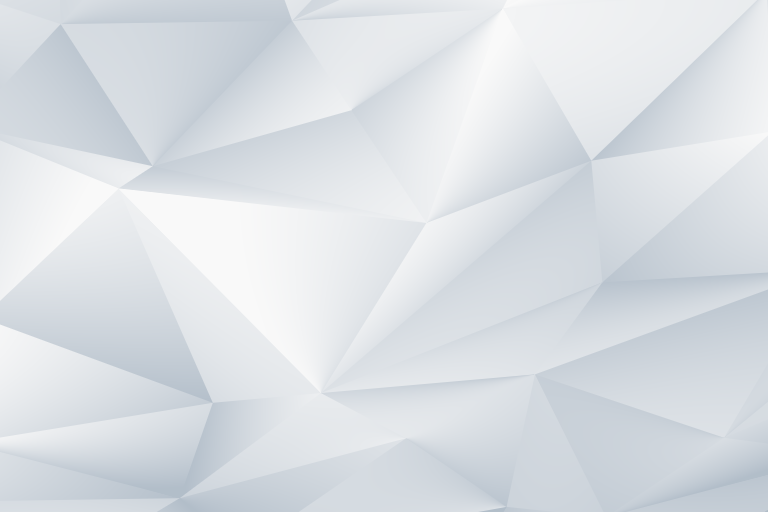
This background is drawn by a WebGL 1 fragment shader. Its source:

```glsl
precision highp float;

// Pale folded-paper background: a jittered grid is split into irregular
// triangles. Light blends between shared corners, and each facet adds its
// own tone and a soft shadow along one edge or fanned around one corner.

uniform vec2 u_resolution;

vec2 hash2(vec2 p) {
    vec3 q = fract((p.xyx + 61.7) * vec3(0.1031, 0.1030, 0.0973));
    q += dot(q, q.yzx + 33.33);
    return fract((q.xx + q.yz) * q.zy);
}

float cross2(vec2 a, vec2 b) {
    return a.x * b.y - a.y * b.x;
}

// Position in xy and lightness in z. Jitter stays below half a cell,
// so the mesh never folds over itself.
vec3 meshVertex(vec2 id, vec2 cellSize) {
    vec2 position = (id + 0.97 * (hash2(id) - 0.5)) * cellSize;
    return vec3(position, hash2(id + 29.6).x);
}

// Lightness inside a facet, from its barycentric and corner values.
float facetTone(vec3 bary, vec3 cornerLight, vec2 seed) {
    vec2 look = hash2(seed + 17.3);
    vec2 kind = hash2(seed + 71.9);
    float blended = dot(bary, cornerLight);

    if (kind.x < 0.33) bary = bary.yzx;
    else if (kind.x < 0.66) bary = bary.zxy;
    float towardsEdge = 1.0 - bary.x;
    float aroundCorner = bary.y / max(bary.y + bary.z, 0.0001);
    float shade = clamp(mix(towardsEdge, aroundCorner, step(0.45, kind.y)), 0.0, 1.0);
    return 0.11 + 0.84 * blended + 0.28 * look.x - (0.08 + 0.38 * look.y) * shade * shade;
}

// Returns (tone * coverage, coverage) of one counter-clockwise triangle.
vec2 facet(vec2 p, vec3 va, vec3 vb, vec3 vc, vec2 seed, float pixel) {
    vec2 a = va.xy, b = vb.xy, c = vc.xy;
    vec3 edge = vec3(cross2(c - b, p - b), cross2(a - c, p - c), cross2(b - a, p - a));
    vec3 dist = edge / max(vec3(length(c - b), length(a - c), length(b - a)), 0.0001);
    float inside = min(dist.x, min(dist.y, dist.z));
    float coverage = clamp(inside / pixel + 0.5, 0.0, 1.0);
    vec3 bary = clamp(edge / max(cross2(b - a, c - a), 0.00001), 0.0, 1.0);
    return coverage * vec2(facetTone(bary, vec3(va.z, vb.z, vc.z), seed), 1.0);
}

void main() {
    float pixel = 1.0 / u_resolution.y;
    vec2 uv = gl_FragCoord.xy * pixel;

    // A slight tilt makes the long edges climb gently to the right.
    vec2 p = mat2(0.985, -0.17, 0.17, 0.985) * uv;
    vec2 cellSize = vec2(0.40, 0.235);
    vec2 cell = floor(p / cellSize);

    vec2 sum = vec2(0.0);
    for (int j = -1; j <= 1; j++) {
        for (int i = -1; i <= 1; i++) {
            vec2 id = cell + vec2(float(i), float(j));
            vec3 a = meshVertex(id, cellSize);
            vec3 b = meshVertex(id + vec2(1.0, 0.0), cellSize);
            vec3 c = meshVertex(id + vec2(1.0, 1.0), cellSize);
            vec3 d = meshVertex(id + vec2(0.0, 1.0), cellSize);

            // Split along a valid diagonal, with a random taste for slivers.
            float splitAC = min(cross2(b.xy - a.xy, c.xy - a.xy), cross2(c.xy - a.xy, d.xy - a.xy));
            float splitBD = min(cross2(b.xy - a.xy, d.xy - a.xy), cross2(c.xy - b.xy, d.xy - b.xy));
            if (splitAC * mix(0.4, 2.5, hash2(id + 43.1).x) > splitBD) {
                sum += facet(p, a, b, c, id, pixel);
                sum += facet(p, a, c, d, id + 0.5, pixel);
            } else {
                sum += facet(p, a, b, d, id, pixel);
                sum += facet(p, b, c, d, id + 0.5, pixel);
            }
        }
    }

    // Broad light from the upper left, then a cool grey to white ramp.
    float tone = sum.x / max(sum.y, 0.001);
    tone += 0.36 * (uv.y - 0.5) - 0.10 * (uv.x - 0.75);
    vec3 color = mix(vec3(0.70, 0.745, 0.79), vec3(0.975), clamp(tone, 0.0, 1.0));
    gl_FragColor = vec4(color, 1.0);
}
```
